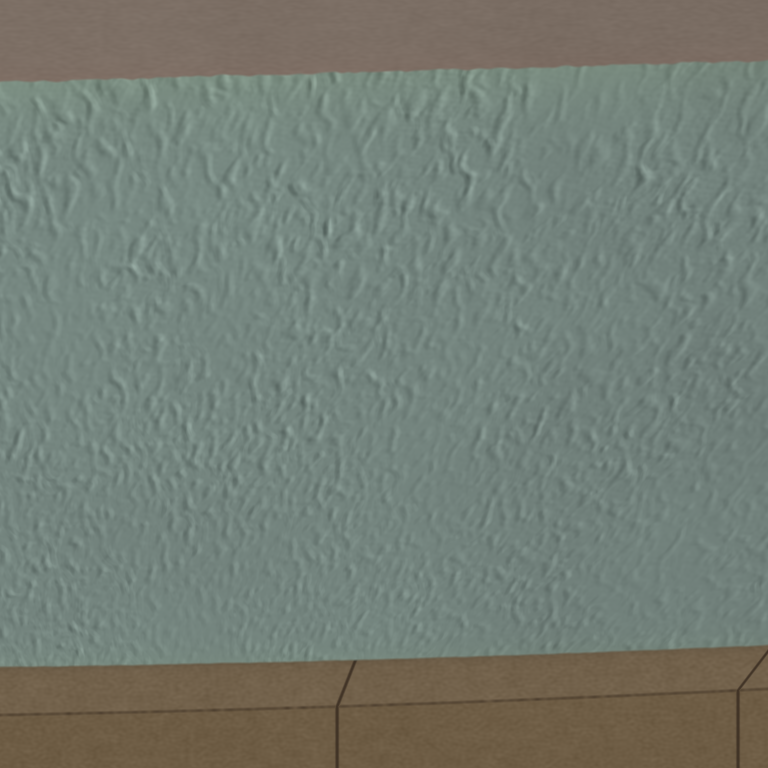
Give the GLSL for this texture, as a three.js fragment shader.

```glsl
#define FAN_CENTER vec2(0.25, -0.60)
#define STROKE_DENSITY 82.0
#define RELIEF_STRENGTH 0.105
#define EDGE_SOFTNESS 0.0022
#define TILE_PERIOD 0.522
#define TILE_OFFSET 0.439
#define JOINT_WIDTH 0.0016
#define WALL_LIGHT vec3(0.474, 0.545, 0.518)
#define WALL_SHADE vec3(0.425, 0.480, 0.462)
#define BAND_COLOR vec3(0.487, 0.435, 0.395)
#define TILE_COLOR vec3(0.430, 0.362, 0.268)
#define JOINT_COLOR vec3(0.225, 0.175, 0.130)

varying vec2 vUv;

vec2 hash22(vec2 p) {
  vec3 q = fract(p.xyx * vec3(0.1031, 0.1030, 0.0973));
  q += dot(q, q.yzx + 33.33);
  return fract((q.xx + q.yz) * q.zy);
}

// Gradient noise, roughly -0.7 to 0.7
float noise(vec2 p) {
  vec2 i = floor(p), f = fract(p);
  vec2 w = f * f * f * (f * (f * 6.0 - 15.0) + 10.0);
  vec2 o = vec2(0.0, 1.0);
  float a = dot(hash22(i) * 2.0 - 1.0, f);
  float b = dot(hash22(i + o.yx) * 2.0 - 1.0, f - o.yx);
  float c = dot(hash22(i + o.xy) * 2.0 - 1.0, f - o.xy);
  float d = dot(hash22(i + o.yy) * 2.0 - 1.0, f - o.yy);
  return mix(mix(a, b, w.x), mix(c, d, w.x), w.y);
}

float fbm(vec2 p) {
  float sum = 0.0, amp = 0.6;
  for (int i = 0; i < 3; i++) {
    sum += amp * noise(p);
    p = p * 2.03 + 17.3;
    amp *= 0.5;
  }
  return sum;
}

// Plaster strokes fanning upward, longer toward the top
float plasterHeight(vec2 p) {
  vec2 d = p - FAN_CENTER;
  float r = length(d);
  vec2 q = vec2(atan(d.x, d.y) * 1.1 * STROKE_DENSITY, 92.0 * r - 21.5 * r * r);
  q += vec2(0.9, 0.5) * noise(p * 24.0 + 5.0);
  float strokes = smoothstep(-0.05, 0.50, noise(q));
  float dents = smoothstep(0.0, 0.5, noise(q * vec2(1.35, 1.7) + 41.0));
  return strokes + 0.55 * dents + 0.22 * noise(p * 165.0);
}

vec3 wallColor(vec2 p, float top, float bottom) {
  vec2 lightStep = vec2(0.0034, 0.0014);
  float slope = plasterHeight(p - lightStep) - plasterHeight(p + lightStep);
  float patches = 0.8 + 0.9 * noise(p * 6.0 + 9.0);
  float depth = mix(0.55, 1.0, smoothstep(0.15, 0.75, p.y)) * patches;

  float shade = 0.22 + 0.38 * smoothstep(0.25, 1.0, p.x);
  shade += 0.16 * smoothstep(0.7, 0.3, p.y) + 0.45 * fbm(p * 5.0);
  vec3 color = mix(WALL_LIGHT, WALL_SHADE, clamp(shade, 0.0, 1.0));
  color += RELIEF_STRENGTH * depth * slope * vec3(0.92, 1.0, 0.96);

  // Greener paint along both borders
  float rim = exp(-(top - p.y) * 18.0) + 0.6 * exp(-(p.y - bottom) * 55.0);
  return color + rim * vec3(0.022, 0.030, 0.004);
}

float lineMask(float dist, float width) {
  return 1.0 - smoothstep(width - 0.0012, width + EDGE_SOFTNESS, abs(dist));
}

vec3 tileColor(vec2 p, float bottom, float joint) {
  float grain = noise(p * vec2(150.0, 210.0)) + fbm(p * vec2(35.0, 60.0));
  float upper = smoothstep(-0.002, 0.004, p.y - joint);
  vec3 color = TILE_COLOR + upper * vec3(0.018, 0.020, 0.026);
  color += 0.035 * grain + 0.015 * fbm(p * 9.0);

  // Vertical joints lean right above the horizontal joint
  float lean = mix(0.40, 0.80, smoothstep(0.5, 0.9, p.x));
  float x = p.x - TILE_OFFSET - lean * max(p.y - joint, 0.0);
  float vertical = (fract(x / TILE_PERIOD + 0.5) - 0.5) * TILE_PERIOD;
  float broken = 0.42 + 0.5 * noise(vec2(p.x * 95.0, 3.0));
  float mask = max(lineMask(vertical, JOINT_WIDTH) * 0.85,
                   lineMask(p.y - joint, JOINT_WIDTH * 0.8) * broken);
  color = mix(color, JOINT_COLOR, clamp(mask, 0.0, 1.0));
  return color * (1.0 - 0.10 * exp(-(bottom - p.y) * 180.0));
}

vec3 bandColor(vec2 p, float top) {
  float grain = noise(p * vec2(90.0, 230.0)) + fbm(p * vec2(25.0, 70.0));
  vec3 color = BAND_COLOR + 0.022 * grain + 0.02 * fbm(p * 5.0);
  color += vec3(0.008, -0.004, -0.004) * exp(-(p.y - top) * 50.0);
  return color * (1.01 - 0.04 * p.x);
}

void main() {
  vec2 p = vUv;
  float ripple = 0.004 * noise(vec2(p.x * 60.0, 1.7));
  float top = 0.893 + 0.028 * p.x + ripple;
  float bottom = 0.1315 + 0.012 * p.x + 0.0165 * p.x * p.x + 0.25 * ripple;
  float joint = 0.069 + 0.018 * p.x + 0.016 * p.x * p.x;

  vec3 color = wallColor(p, max(top, p.y), min(bottom, p.y));
  float belowWall = smoothstep(EDGE_SOFTNESS, -EDGE_SOFTNESS, p.y - bottom);
  float aboveWall = smoothstep(-EDGE_SOFTNESS, EDGE_SOFTNESS, p.y - top);
  color = mix(color, tileColor(p, max(bottom, p.y), joint), belowWall);
  color = mix(color, bandColor(p, min(top, p.y)), aboveWall);
  gl_FragColor = vec4(color, 1.0);
}
```
